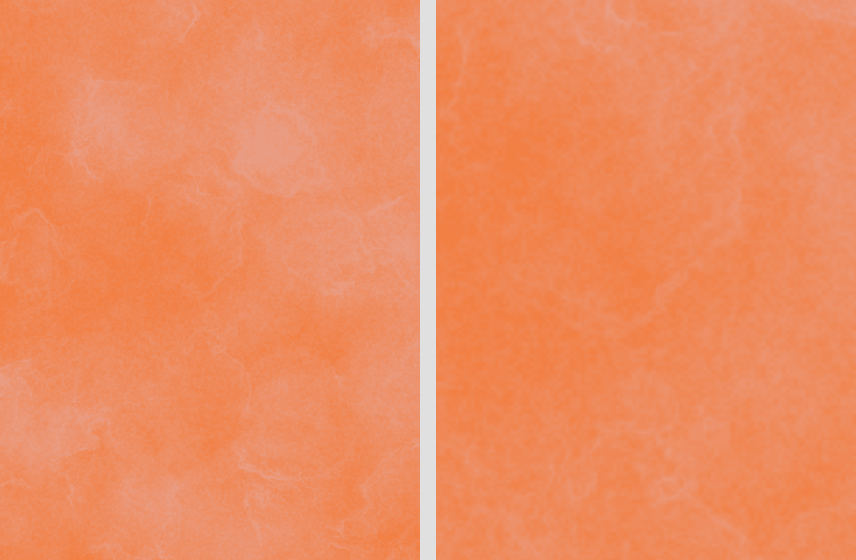
Left: the whole. Right: its middle third, enlarged.
A WebGL 1 fragment shader for this texture:

```glsl
precision highp float;
uniform vec2 u_resolution;

const vec3 DEEP_ORANGE = vec3(0.948, 0.500, 0.270);
const vec3 PALE_PEACH = vec3(0.918, 0.612, 0.510);
const float BASE_TONE = 0.38;
const float CLOUD_SCALE = 3.0;
const float CLOUD_CONTRAST = 1.35;
const float MOTTLE_SCALE = 22.0;
const float MOTTLE_GAIN = 0.42;
const float RING_SCALE = 3.1;
const float RING_MIN = 0.24;
const float RING_MAX = 0.48;
const float RING_WARP = 0.26;
const float RIM_WIDTH = 0.014;
const float RIM_GAIN = 0.42;
const float FILL_GAIN = 0.24;
const float LACE_SCALE = 9.0;
const float LACE_GAIN = 0.46;
const float GRAIN_SCALE = 320.0;
const float GRAIN_GAIN = 0.25;

float hash(vec2 p) {
  vec3 q = fract(vec3(p.xyx) * 0.1031);
  q += dot(q, q.yzx + 33.33);
  return fract((q.x + q.y) * q.z);
}

float noise(vec2 p) {
  vec2 i = floor(p);
  vec2 f = fract(p);
  vec2 s = f * f * (3.0 - 2.0 * f);
  float low = mix(hash(i), hash(i + vec2(1.0, 0.0)), s.x);
  float high = mix(hash(i + vec2(0.0, 1.0)), hash(i + 1.0), s.x);
  return mix(low, high, s.y);
}

float fbm(vec2 p) {
  float sum = 0.0;
  float gain = 0.5;
  for (int i = 0; i < 5; i++) {
    sum += gain * noise(p);
    p = mat2(0.8, 0.6, -0.6, 0.8) * p * 2.03 + 17.3;
    gain *= 0.5;
  }
  return sum;
}

vec2 warp(vec2 p) {
  return vec2(fbm(p), fbm(p + 41.7)) - 0.5;
}

// Thin crest lines where the noise crosses its middle value
float crest(vec2 p, float sharpness) {
  return pow(1.0 - abs(2.0 * noise(p) - 1.0), sharpness);
}

// Pale stain discs: x is the soft fill, y the crinkled rim, z the lace zone
vec3 stains(vec2 p, vec2 bend) {
  vec2 q = p * RING_SCALE + bend;
  vec2 cell = floor(q);
  vec3 sum = vec3(0.0);
  for (int y = -1; y <= 1; y++) {
    for (int x = -1; x <= 1; x++) {
      vec2 id = cell + vec2(float(x), float(y)) + 60.0;
      vec2 jitter = vec2(hash(id), hash(id + 23.0));
      vec2 offset = q - (id - 60.0) - mix(vec2(0.25), vec2(0.75), jitter);
      float radius = mix(RING_MIN, RING_MAX, hash(id + 71.0));
      float strength = mix(0.3, 1.0, hash(id + 97.0));
      float d = length(offset) - radius;
      float broken = smoothstep(0.25, 0.65, noise(offset * 3.5 + id * 5.0));
      float strand = d + 0.22 * (noise(offset * 7.0 + id * 3.0) - 0.4);
      float rim = exp(-abs(d) / RIM_WIDTH) + 0.8 * exp(-abs(strand) / RIM_WIDTH);
      sum.x += strength * (smoothstep(0.08, -0.25, d) + 0.25 * smoothstep(0.02, -0.02, d) * broken);
      sum.y += strength * broken * rim;
      sum.z += strength * exp(-d * d * 40.0);
    }
  }
  return sum;
}

void main() {
  vec2 p = gl_FragCoord.xy / u_resolution.x + 3.0;
  vec2 fineWarp = warp(p * 13.0);
  vec2 broadWarp = warp(p * 3.0);

  // Soft drifting clouds with small mottling
  float clouds = fbm(p * CLOUD_SCALE + broadWarp * 0.8) - 0.5;
  float mottle = fbm(p * MOTTLE_SCALE + fineWarp * 1.5) - 0.5;
  float tone = BASE_TONE + clouds * CLOUD_CONTRAST + mottle * MOTTLE_GAIN;

  // Stains with crinkled rims
  vec3 stain = stains(p, fineWarp * RING_WARP + broadWarp * 0.45);
  tone += FILL_GAIN * (min(stain.x, 1.4) - 0.25);
  tone += RIM_GAIN * min(stain.y, 1.1);

  // Lacy filaments gathered near the rims
  vec2 lacePoint = p * LACE_SCALE + fineWarp * 1.8 + broadWarp * 2.0;
  float lace = crest(lacePoint, 16.0);
  lace += 0.8 * crest(lacePoint * 2.1 + 9.0, 12.0);
  lace += 0.6 * crest(lacePoint * 4.3 + 27.0, 8.0);
  float patches = smoothstep(0.30, 0.75, noise(p * 6.0 + 31.0));
  tone += LACE_GAIN * lace * patches * (0.2 + 0.8 * min(stain.z, 1.0));

  // Fine paper grain
  float grain = noise(p * GRAIN_SCALE) + noise(p * GRAIN_SCALE * 0.47) - 1.0;
  tone += GRAIN_GAIN * grain;

  gl_FragColor = vec4(mix(DEEP_ORANGE, PALE_PEACH, clamp(tone, 0.0, 1.0)), 1.0);
}
```
